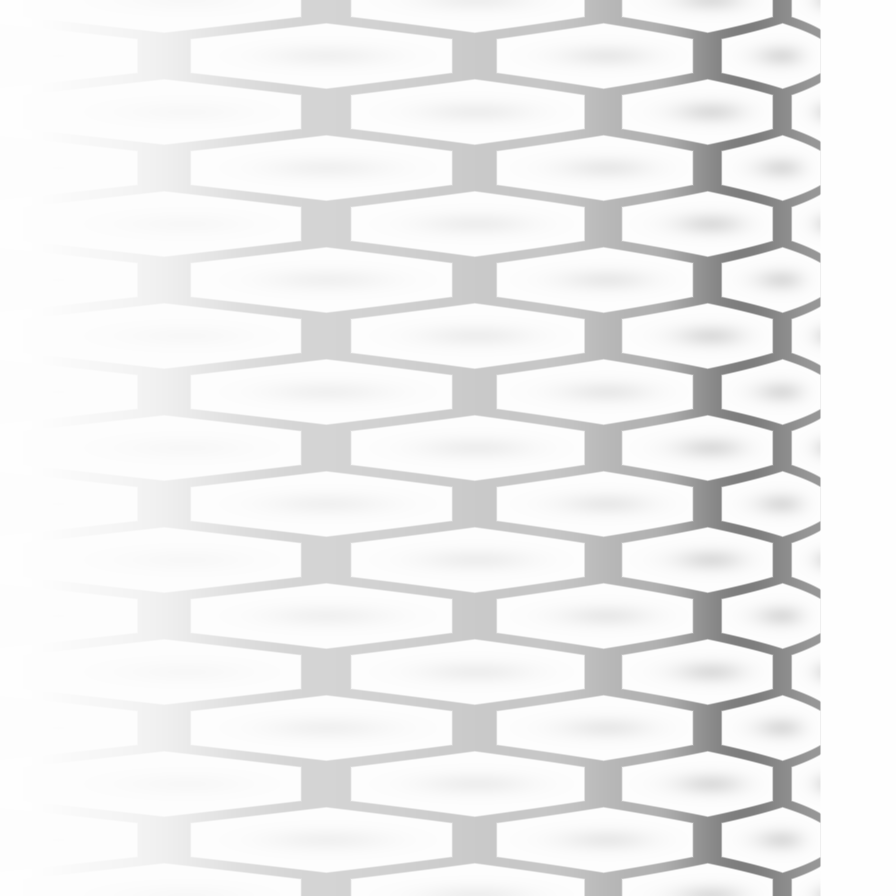
Give the GLSL for this pattern, as a three.js fragment shader.

```glsl
// Flattened hexagonal mesh wrapped around a cylinder, fading from white to grey.
varying vec2 vUv;

// Grey of the mesh bars, from left to right
float barShade(float x) {
  return 1.0
    - 0.04 * smoothstep(0.0, 0.15, x)
    - 0.13 * smoothstep(0.12, 0.36, x)
    - 0.05 * smoothstep(0.36, 0.60, x)
    - 0.08 * smoothstep(0.60, 0.72, x)
    - 0.21 * smoothstep(0.72, 0.83, x)
    + 0.10 * smoothstep(0.83, 0.915, x);
}

// Offset from the nearest cell centre of a column: x in columns, y in canvas units
vec2 cellOffset(float column, float k, float y) {
  float stagger = 0.5 * mod(k + 1.0, 2.0);
  return vec2(column - k, (fract(y * 8.0 + stagger + 0.5) - 0.5) / 8.0);
}

// Signed distance to a cell with upright sides and shallow peaks
float hexCell(vec2 p, float columnWidth) {
  p = abs(p);
  float slope = 0.021 / columnWidth;
  float roof = (p.y - 0.0365 + 0.021 * p.x) / sqrt(1.0 + slope * slope);
  float side = (p.x - 0.84) * columnWidth;
  return max(roof, side);
}

void main() {
  // Unroll the cylinder into columns of equal angle
  float s = clamp((vUv.x + 0.0052) / 0.9375, -0.999, 0.999);
  float column = asin(s) / 0.20246;
  float columnWidth = 0.20246 * 0.9375 * sqrt(1.0 - s * s);

  // Neighbouring columns overlap, so test both
  float d = 1.0;
  float glow = 0.0;
  for (int i = 0; i < 2; i++) {
    vec2 p = cellOffset(column, floor(column) + float(i), vUv.y);
    float cell = hexCell(p, columnWidth);
    vec2 q = p / vec2(0.40, 0.0125);
    glow = max(glow, exp(-dot(q, q)) * smoothstep(0.0, -0.006, cell));
    d = min(d, cell);
  }

  // Bars, then soft shadows inside the cells
  float shade = barShade(vUv.x);
  float inside = 0.992 - 0.27 * (1.0 - shade) * glow;
  float grey = mix(inside, min(shade, 0.997), smoothstep(-0.0013, 0.0013, d));

  // Blank margin past the right rim
  grey = mix(grey, 0.997, smoothstep(0.9145, 0.9170, vUv.x));
  gl_FragColor = vec4(vec3(grey), 1.0);
}
```
